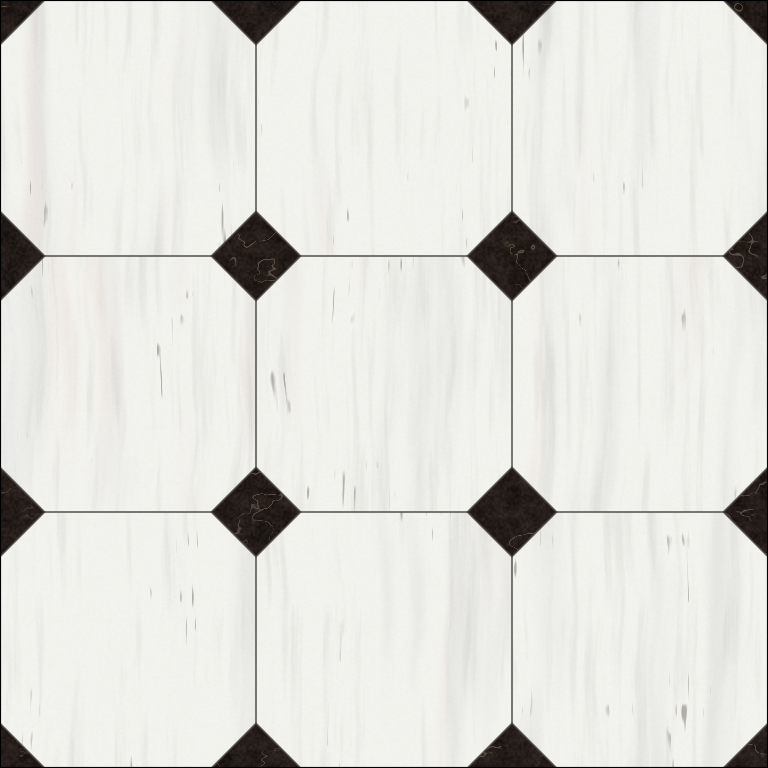
Give the GLSL for this pattern, as a three.js fragment shader.

```glsl
varying vec2 vUv;

float hash(vec2 p) {
  p = fract(p * vec2(0.1031, 0.1137));
  p += dot(p, p.yx + 33.33);
  return fract((p.x + p.y) * p.x * 7.31);
}

float noise(vec2 p) {
  vec2 i = floor(p), f = fract(p);
  f = f * f * (3.0 - 2.0 * f);
  return mix(mix(hash(i), hash(i + vec2(1.0, 0.0)), f.x),
             mix(hash(i + vec2(0.0, 1.0)), hash(i + 1.0), f.x), f.y);
}

float fbm(vec2 p) {
  float sum = 0.0, gain = 0.5;
  for (int i = 0; i < 4; i++) {
    sum += gain * noise(p);
    p = p * 2.03 + 17.0;
    gain *= 0.5;
  }
  return sum / 0.9375;
}

// White marble with soft vertical streaks, seeded per tile
vec3 whiteMarble(vec2 p) {
  vec2 tile = floor(p);
  vec2 s = p + tile * vec2(7.3, 11.7) + 5.0;
  s.x += 0.03 * (noise(s * vec2(2.0, 3.0)) - 0.5);
  float broad = smoothstep(0.48, 0.85, fbm(s * vec2(7.0, 0.7)));
  float fine = smoothstep(0.5, 0.9, fbm(s * vec2(32.0, 2.2) + 40.0));
  float warm = smoothstep(0.55, 0.85, noise(s * vec2(9.0, 0.6) + 80.0));
  vec3 color = vec3(0.95, 0.95, 0.932);
  color -= broad * mix(vec3(0.055, 0.055, 0.05), vec3(0.025, 0.06, 0.065), warm);
  color -= fine * vec3(0.045);
  color += 0.012 * (noise(p * 150.0) - 0.5);

  // Sparse hairline cracks
  float crack = smoothstep(0.82, 0.97, noise(s * vec2(85.0, 9.0) + 130.0));
  crack *= smoothstep(0.72, 0.86, noise(s * vec2(8.0, 4.0) + 60.0));
  return mix(color, vec3(0.55, 0.54, 0.51), 0.65 * crack);
}

// Dark brown stone with grain and thin pale veins, seeded per inset
vec3 darkStone(vec2 q, vec2 inset) {
  vec2 s = q + inset * vec2(5.7, 9.1) + 20.0;
  vec3 color = mix(vec3(0.085, 0.065, 0.055), vec3(0.19, 0.155, 0.14), fbm(s * 22.0));
  color += 0.06 * (noise(s * 120.0) - 0.5);
  float vein = abs(fbm(s * vec2(6.0, 9.0) + 50.0) - 0.5);
  float visible = smoothstep(0.4, 0.75, noise(s * 9.0 + 90.0));
  return mix(color, vec3(0.48, 0.43, 0.37), 0.6 * visible * (1.0 - smoothstep(0.002, 0.016, vein)));
}

void main() {
  vec2 p = vUv * 3.0;
  vec2 inset = floor(p + 0.5);
  vec2 q = p - inset;
  vec2 a = abs(q);

  // Grout along the tile sides
  float joint = 1.0 - smoothstep(0.0005, 0.006, min(a.x, a.y));
  vec3 color = mix(whiteMarble(p), vec3(0.3, 0.3, 0.28), 0.9 * joint);

  // Diamond insets centred on the tile corners
  float diamond = (a.x + a.y - 0.174) * 0.7071;
  color = mix(color, darkStone(q, inset), 1.0 - smoothstep(-0.003, 0.003, diamond));
  color = mix(color, vec3(0.27, 0.25, 0.23), 0.75 * (1.0 - smoothstep(0.001, 0.006, abs(diamond))));

  // Thin black border of the canvas
  vec2 margin = min(vUv, 1.0 - vUv);
  color *= smoothstep(0.0008, 0.0022, min(margin.x, margin.y));

  gl_FragColor = vec4(color, 1.0);
}
```
